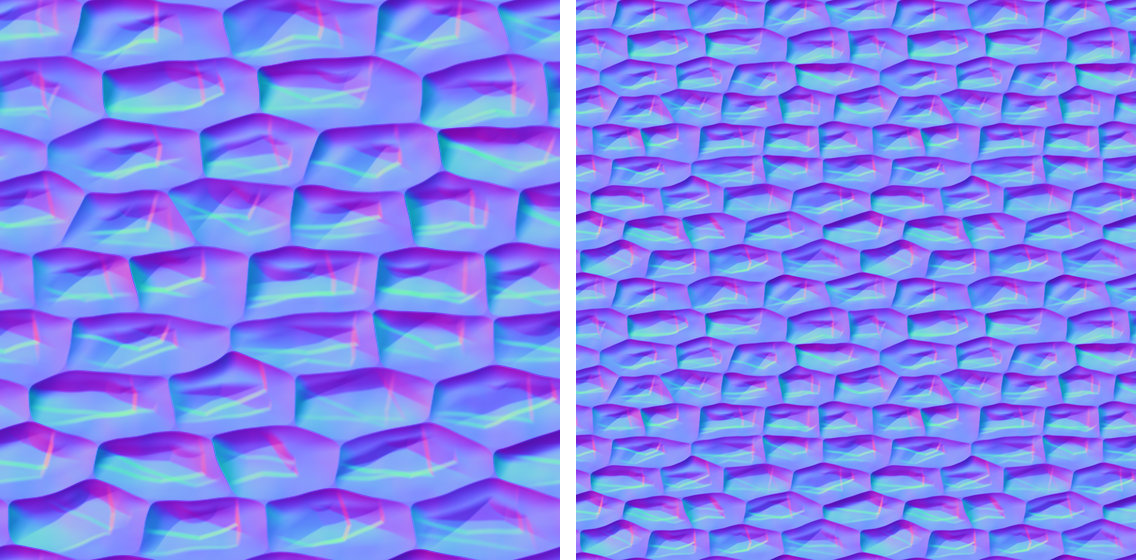
Left, the tile; right, the same tile 2 across and 2 down.
A WebGL 1 fragment shader for this texture map:

```glsl
precision highp float;
// Tangent-space normal map of a rough stone wall: nine courses of chipped blocks.
// A stretched, jittered Voronoi lays the blocks; each gets a tilted face, ledges
// and facets, and the normal comes from central differences of that height.

uniform vec2 u_resolution;

const float ROWS = 9.0;
const float COLUMNS = 4.0;                  // two middle courses hold one more
const float SEED = 17.0;
const vec2 JITTER = vec2(0.50, 0.28);       // in cells
const float STRETCH = 2.05;                 // flattens the horizontal joints
const float STEEP_EDGE = 0.038;             // bevel width, upper and left sides
const float SOFT_EDGE = 0.068;              // bevel width, lower and right sides
const float CORNER_ROUNDING = 0.30;
const float BLOCK_HEIGHT = 0.031;
const float FLOOR_HEIGHT = 0.012;           // lowest a chipped face may sink
const vec2 FACE_TILT = vec2(-0.07, 0.33);
const vec2 TILT_SPREAD = vec2(0.22, 0.26);
const float LEDGE_DROP = 0.0052;
const float LEDGE_WIDTH = 0.010;
const float FACET_SLOPE = 0.52;
const float FACET_DEPTH = 0.022;
const float SCOOP_SLOPE = 0.45;
const float LUMP_HEIGHT = 0.0060;
const float WARP = 0.011;
const float SAMPLE_STEP = 0.0024;

vec2 hash2(vec2 p) {
  vec3 q = fract(p.xyx * vec3(0.1031, 0.1030, 0.0973));
  q += dot(q, q.yzx + 33.33);
  return fract((q.xx + q.yz) * q.zy);
}

float wrapIndex(float i, float count) { return floor(mod(i + 0.5, count)); }

// Two channels of smooth noise that wraps after "period" cells
vec2 wrapNoise(vec2 p, float period) {
  p *= period;
  vec2 i = floor(p), f = p - i;
  f = f * f * f * (f * (f * 6.0 - 15.0) + 10.0);
  vec2 a = mod(i + 0.5, period) - 0.5 + period;
  vec2 b = mod(i + 1.5, period) - 0.5 + period;
  return mix(mix(hash2(a), hash2(vec2(b.x, a.y)), f.x),
             mix(hash2(vec2(a.x, b.y)), hash2(b), f.x), f.y) - 0.5;
}

// Block layout
float columnsIn(float row) { return COLUMNS + step(abs(row - 4.5), 0.75); }
float rowShift(float row) { return fract(row * 5.0 / ROWS); }

vec2 blockId(vec2 cell) {
  float row = wrapIndex(cell.y, ROWS);
  return vec2(wrapIndex(cell.x, columnsIn(row)), row) + SEED;
}

vec2 cellAt(float x, float rawRow) {
  float row = wrapIndex(rawRow, ROWS);
  return vec2(floor(x * columnsIn(row) - rowShift(row)), rawRow);
}

vec2 blockCentre(vec2 cell) {
  float row = wrapIndex(cell.y, ROWS);
  vec2 at = cell + 0.5 + JITTER * (hash2(blockId(cell)) - 0.5);
  return vec2((at.x + rowShift(row)) / columnsIn(row), at.y / ROWS);
}

float smoothMin(float a, float b, float k) {
  float h = max(k - abs(a - b), 0.0) / k;
  return min(a, b) - 0.25 * h * h * k;
}

// Signed distance past a bent cutting line
float cutLine(vec2 v, float angle, float offset, vec2 rnd) {
  vec2 dir = vec2(cos(angle), sin(angle));
  float along = dot(v, vec2(-dir.y, dir.x));
  return dot(v, dir) - offset + 0.6 * (rnd.x - 0.4) * abs(along - 0.10 * (rnd.y - 0.5));
}

// Chipped face of one block, v measured from its centre
float faceHeight(vec2 v, vec2 id) {
  float h = BLOCK_HEIGHT + dot(v, FACE_TILT + TILT_SPREAD * (hash2(id + 61.0) - 0.5));
  float loss = 0.0;
  for (int j = 0; j < 2; j++) {
    float k = float(j);
    vec2 r = hash2(id + 101.0 + 31.0 * k), bend = hash2(id + 211.0 + 43.0 * k);
    // Ledges step down to the bottom and the right along one broken line
    float low = cutLine(v, -1.80 + 0.45 * r.x, mix(0.002, 0.022, r.y) + 0.014 * k, bend);
    float side = cutLine(v, -0.45 + 0.8 * r.y, mix(0.015, 0.065, bend.x) + 0.025 * k, r);
    h -= LEDGE_DROP * (0.5 + r.x) * smoothstep(0.0, LEDGE_WIDTH, max(low, side));
    // Facets fall away to the top
    float facet = cutLine(v, 1.0 + 0.7 * k + 0.5 * r.y, mix(0.004, 0.040, bend.y), r.yx);
    loss += FACET_SLOPE * max(facet, 0.0);
  }
  // Rounded scoop near the upper edge
  vec2 s = hash2(id + 307.0);
  vec2 fromScoop = (v - vec2(0.13 * (s.x - 0.5), 0.048)) * vec2(0.75, 1.0);
  loss += SCOOP_SLOPE * max(mix(0.015, 0.05, s.y) - length(fromScoop), 0.0);
  h -= smoothMin(loss, FACET_DEPTH, 0.006);
  return -smoothMin(-h, -FLOOR_HEIGHT - 0.10 * v.y, 0.004);
}

float wallHeight(vec2 uv) {
  vec2 p = uv + WARP * wrapNoise(uv, 11.0) + 0.4 * WARP * wrapNoise(uv, 23.0);
  vec2 home = vec2(0.0), centre = vec2(0.0);
  float nearest = 1e3;
  for (int y = -1; y <= 1; y++) for (int x = -1; x <= 1; x++) {
    vec2 cell = cellAt(p.x, floor(p.y * ROWS) + float(y)) + vec2(float(x), 0.0);
    vec2 c = blockCentre(cell), v = (c - p) * vec2(1.0, STRETCH);
    if (dot(v, v) < nearest) { nearest = dot(v, v); home = cell; centre = c; }
  }
  // Bevel: rounded minimum over the edges shared with neighbours
  float bevel = 1.0;
  for (int y = -1; y <= 1; y++) for (int x = -2; x <= 2; x++) {
    vec2 c = blockCentre(cellAt(p.x, home.y + float(y)) + vec2(float(x), 0.0));
    vec2 across = (c - centre) * vec2(1.0, STRETCH * STRETCH);
    if (dot(across, across) < 1e-5) continue;
    vec2 n = normalize(across);
    float width = mix(STEEP_EDGE, SOFT_EDGE, smoothstep(-0.5, 0.5, dot(n, vec2(0.6, -0.8))));
    bevel = smoothMin(bevel, dot(0.5 * (c + centre) - p, n) / width, CORNER_ROUNDING);
  }
  bevel = 1.0 - clamp(bevel, 0.0, 1.0);
  float lumps = wrapNoise(uv, 13.0).x + 0.3 * wrapNoise(uv, 29.0).y;
  return (1.0 - bevel * bevel) * faceHeight(p - centre, blockId(home)) + LUMP_HEIGHT * lumps;
}

void main() {
  vec2 uv = gl_FragCoord.xy / u_resolution, e = vec2(SAMPLE_STEP, 0.0);
  vec2 slope = vec2(wallHeight(uv + e.xy) - wallHeight(uv - e.xy),
                    wallHeight(uv + e.yx) - wallHeight(uv - e.yx)) / (2.0 * SAMPLE_STEP);
  vec3 n = normalize(vec3(-slope.x, slope.y, 1.0));  // green points down
  gl_FragColor = vec4(0.5 + 0.5 * n, 1.0);
}
```
